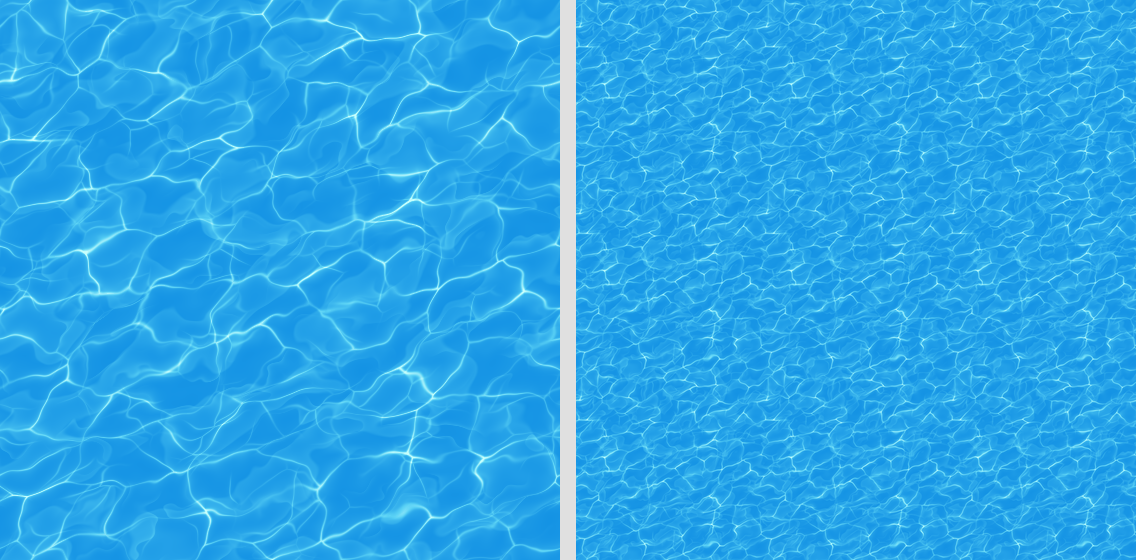
Left: one tile. Right: repeated 3 by 3.
Reproduce this texture procedurally as a Shadertoy shader.

```glsl
// Sunlit pool water: a web of thin caustic veins over clear blue, seamless.
// Voronoi borders on sheared wrapping lattices are bent by gradient noise;
// one-sided noise folds add curling filaments and pale sheets of light.

const vec3 DEEP  = vec3(0.086, 0.582, 0.896);
const vec3 LIT   = vec3(0.350, 0.820, 0.960);
const vec3 GLINT = vec3(0.780, 1.000, 0.990);

// Lattices: columns, rows, and rows climbed across the canvas (the tilt)
const vec3 MAIN_WEB  = vec3(8.0, 13.0, 3.0);
const vec3 FINE_WEB  = vec3(12.0, 18.0, 5.0);
const vec3 SWELL     = vec3(5.0, 6.0, 1.0);
const vec3 RIPPLE    = vec3(13.0, 16.0, 4.0);
const vec3 SHIMMER   = vec3(27.0, 33.0, 8.0);
const vec3 SHEETS    = vec3(7.0, 11.0, 3.0);
const vec3 FILAMENTS = vec3(13.0, 19.0, 5.0);
const vec3 VEIN_FADE = vec3(9.0, 12.0, 3.0);

const float VEIN_WIDTH     = 0.0018;
const float GLOW_WIDTH     = 0.0100;
const float FOLD_WIDTH     = 0.0070;
const float KNOT_SIZE      = 0.0055;
const float VEIN_LIGHT     = 0.95;
const float GLOW_LIGHT     = 0.34;
const float FOLD_LIGHT     = 0.30;
const float FINE_LIGHT     = 0.48;
const float SHEET_LIGHT    = 0.27;
const float FILAMENT_LIGHT = 0.42;

// Random pair in 0..1 for a lattice cell
vec2 hash2(vec2 cell, float seed) {
    uvec3 v = uvec3(ivec3(vec3(cell, seed))) * 1664525u + 1013904223u;
    v.x += v.y * v.z; v.y += v.z * v.x; v.z += v.x * v.y;
    v ^= v >> 16u;
    v.x += v.y * v.z; v.y += v.z * v.x;
    return vec2(v.xy >> 8u) / 16777216.0;
}

// Canvas to lattice coordinates, and the matching wrap of cell numbers
vec2 toLattice(vec2 p, vec3 lattice) {
    return vec2(p.x * lattice.x, p.y * lattice.y - p.x * lattice.z);
}

vec2 wrapCell(vec2 cell, vec3 lattice) {
    float turns = floor(cell.x / lattice.x);
    return vec2(cell.x - turns * lattice.x, mod(cell.y + turns * lattice.z, lattice.y));
}

// Wrapping gradient noise, about -0.7..0.7
float corner(vec2 cell, vec2 offset, vec3 lattice, float seed) {
    float angle = 6.2832 * hash2(wrapCell(cell, lattice), seed).x;
    return dot(vec2(cos(angle), sin(angle)), offset);
}

float noise(vec2 p, vec3 lattice, float seed) {
    vec2 q = toLattice(p, lattice), c = floor(q), f = q - c;
    vec2 u = f * f * f * (f * (f * 6.0 - 15.0) + 10.0);
    vec2 e = vec2(1.0, 0.0);
    return mix(mix(corner(c, f, lattice, seed), corner(c + e, f - e, lattice, seed), u.x),
               mix(corner(c + e.yx, f - e.yx, lattice, seed),
                   corner(c + 1.0, f - 1.0, lattice, seed), u.x), u.y);
}

vec2 noise2(vec2 p, vec3 lattice, float seed) {
    return vec2(noise(p, lattice, seed), noise(p, lattice, seed + 1.0));
}

// Canvas distances to the nearest and second nearest cell border
vec2 web(vec2 p, vec3 lattice, float seed) {
    vec2 q = toLattice(p, lattice), base = floor(q), nearCell = base, nearest = vec2(9.0);
    for (int j = -1; j <= 1; j++)
    for (int i = -1; i <= 1; i++) {
        vec2 cell = base + vec2(i, j);
        vec2 r = cell + hash2(wrapCell(cell, lattice), seed) - q;
        if (dot(r, r) < dot(nearest, nearest)) { nearest = r; nearCell = cell; }
    }
    mat2 stretch = mat2(lattice.x, -lattice.z, 0.0, lattice.y);
    vec2 borders = vec2(1.0);
    for (int j = -2; j <= 2; j++)
    for (int i = -2; i <= 2; i++) {
        if (i == 0 && j == 0) continue;
        vec2 cell = nearCell + vec2(i, j);
        vec2 r = cell + hash2(wrapCell(cell, lattice), seed) - q;
        vec2 across = r - nearest;
        float d = 0.5 * dot(nearest + r, across) / max(length(across * stretch), 0.001);
        borders = d < borders.x ? vec2(d, borders.x) : vec2(borders.x, min(borders.y, d));
    }
    return borders;
}

float line(float d, float width) {
    return exp(-d * d / (width * width));
}

// Light that starts sharply where the noise crosses zero and dies off on one side
float fold(float n, float edge, float fall) {
    return smoothstep(-edge, edge, n) * exp(-max(n, 0.0) / fall);
}

void mainImage(out vec4 fragColor, in vec2 fragCoord) {
    vec2 p = fragCoord / iResolution.xy;

    // Bend the surface
    vec2 swell = noise2(p, SWELL, 11.0);
    vec2 ripple = noise2(p, RIPPLE, 21.0);
    vec2 shimmer = noise2(p, SHIMMER, 31.0);
    vec2 bent = p + 0.036 * swell + 0.025 * ripple + 0.009 * shimmer;
    vec2 folded = bent + 0.020 * ripple.yx - 0.012 * swell.yx;

    // Veins fade in and out and flare at their knots
    float fade = noise(p, VEIN_FADE, 41.0);
    float strength = mix(0.20, 1.0, smoothstep(-0.30, 0.35, fade));
    vec2 veins = web(bent, MAIN_WEB, 51.0);
    float knot = exp(-veins.y / KNOT_SIZE);
    float width = VEIN_WIDTH * (0.8 + 0.3 * strength + 0.7 * knot);
    float light = VEIN_LIGHT * strength * (1.0 + 0.7 * knot) * line(veins.x, width);
    light += GLOW_LIGHT * strength * exp(-veins.x / GLOW_WIDTH);

    // Diverging copy of the veins, and a faint finer web
    float near = smoothstep(-0.25, 0.35, noise(p, VEIN_FADE, 61.0));
    light += FOLD_LIGHT * near * exp(-web(folded, MAIN_WEB, 51.0).x / FOLD_WIDTH);
    float faint = smoothstep(-0.15, 0.35, noise(p, VEIN_FADE, 71.0));
    float fine = web(bent + 0.012 * ripple.yx, FINE_WEB, 81.0).x;
    light += FINE_LIGHT * faint * (line(fine, VEIN_WIDTH) + 0.3 * exp(-fine / FOLD_WIDTH));

    // Pale sheets, curling filaments and slight shade
    float sheet = noise(folded + 0.02 * ripple, SHEETS, 91.0) + 0.06 * shimmer.x;
    light += SHEET_LIGHT * fold(sheet, 0.035, 0.26);
    float curl = noise(folded + 0.01 * shimmer, FILAMENTS, 95.0);
    light += FILAMENT_LIGHT * smoothstep(-0.1, 0.4, -fade) * fold(curl, 0.03, 0.12);
    light += 0.05 * ripple.x + 0.05 * shimmer.y;

    vec3 color = mix(DEEP, LIT, clamp(light, -0.08, 1.0));
    color = mix(color, GLINT, clamp(light - 1.0, 0.0, 1.0));
    fragColor = vec4(color, 1.0);
}
```
